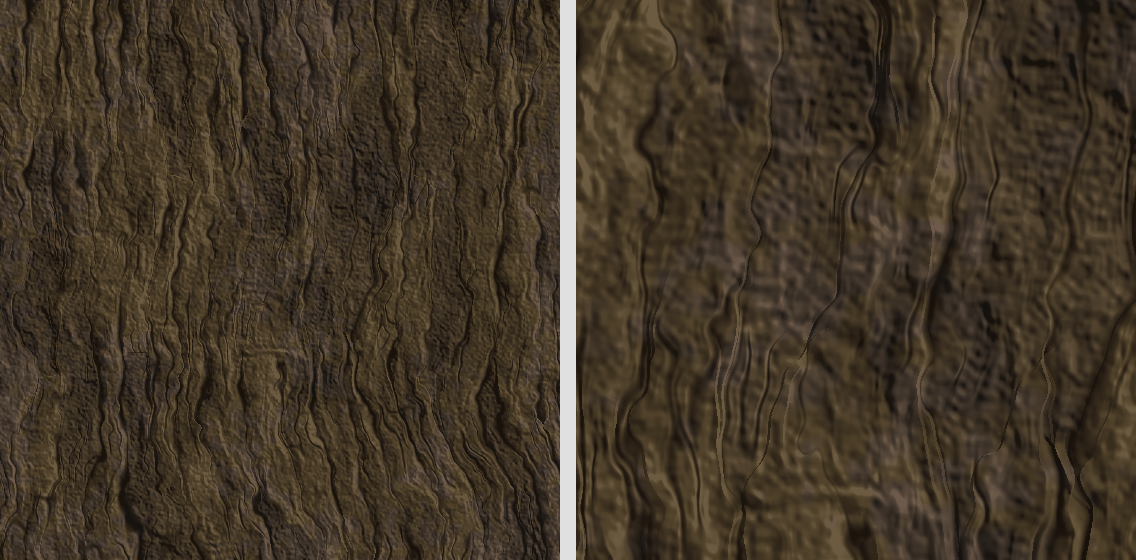
Left: the whole. Right: its middle third, enlarged.
A WebGL 2 fragment shader for this texture:

```glsl
#version 300 es
precision highp float;
// Weathered tree bark: wavy upright plates, broken dark cracks and grainy furrows.

uniform vec2 u_resolution;
out vec4 fragColor;

const vec3 CRACK_COLOR = vec3(0.09, 0.065, 0.04);
const vec3 SHADE_COLOR = vec3(0.18, 0.14, 0.095);
const vec3 BARK_COLOR  = vec3(0.24, 0.195, 0.125);
const vec3 LIT_COLOR   = vec3(0.32, 0.26, 0.17);
const vec3 EDGE_COLOR  = vec3(0.43, 0.365, 0.26);
const vec3 GREY_TINT   = vec3(1.17, 0.97, 0.79);

const vec2 PLATE_CELLS = vec2(17.0, 2.7);   // plates across and up the canvas
const vec2 CHIP_CELLS  = vec2(30.0, 7.0);   // smaller splits inside the plates
const float FURROW_SHARE = 0.24;
const float CRACK_WIDTH  = 0.0062;
const float PLATE_RELIEF = 0.0036;
const float LIGHT_GAIN   = 1.35;
const float LIGHT_STEP   = 0.002;
const vec2 LIGHT_DIR     = vec2(0.8, 0.6);

struct Bark {
    float height;
    float open;     // 0 inside a crack, 1 on the surface
    float furrow;
    float plateId;
    float flake;
    float grain;
};

float hash(vec2 p) {
    return fract(sin(dot(p, vec2(127.1, 311.7))) * 43758.5);
}

float noise(vec2 p) {
    vec2 i = floor(p), f = fract(p);
    f = f * f * (3.0 - 2.0 * f);
    return mix(mix(hash(i), hash(i + vec2(1, 0)), f.x),
               mix(hash(i + vec2(0, 1)), hash(i + vec2(1, 1)), f.x), f.y);
}

float fbm(vec2 p) {
    float sum = 0.0, amp = 0.53;
    for (int i = 0; i < 4; i++) {
        sum += amp * noise(p);
        p = p * 2.03 + 17.3;
        amp *= 0.55;
    }
    return sum * 0.95;
}

// x: distance to the nearest cell border in canvas units,
// y: random id of the cell, z: how upright that border is
vec3 cells(vec2 p, vec2 scale) {
    vec2 g = p * scale, base = floor(g);
    vec2 near = vec2(9.0), next = vec2(9.0);
    float id = 0.0;
    for (int j = -1; j <= 1; j++) {
        for (int i = -1; i <= 1; i++) {
            vec2 cell = base + vec2(i, j);
            vec2 jitter = vec2(hash(cell + 3.7), hash(cell + 41.3));
            vec2 d = cell + 0.1 + 0.8 * jitter - g;
            if (dot(d, d) < dot(near, near)) {
                next = near;
                near = d;
                id = hash(cell + 71.9);
            } else if (dot(d, d) < dot(next, next)) {
                next = d;
            }
        }
    }
    vec2 normal = normalize(next - near);
    float border = dot(0.5 * (near + next), normal);
    return vec3(border / length(normal * scale), id, smoothstep(0.3, 0.9, abs(normal.x)));
}

// Bends the upright grain, from broad sways down to ragged edges
vec2 sway(vec2 p) {
    float x = 0.13 * (noise(p * vec2(1.6, 3.2) + 5.0) - 0.5)
            + 0.035 * (noise(p * vec2(6.0, 9.0) + 11.0) - 0.5)
            + 0.016 * (noise(p * vec2(28.0, 22.0)) - 0.5)
            + 0.011 * (noise(p * vec2(75.0, 55.0)) - 0.5);
    float y = 0.04 * (noise(p * vec2(34.0, 20.0) + 8.0) - 0.5);
    return p + vec2(x, y);
}

Bark bark(vec2 p) {
    Bark b;
    vec2 q = sway(p);
    vec3 plate = cells(q, PLATE_CELLS);
    vec3 chip = cells(q + 7.0, CHIP_CELLS);
    b.plateId = plate.y;
    b.furrow = step(plate.y, FURROW_SHARE) * smoothstep(0.0, 0.008, plate.x);
    b.flake = fbm(q * vec2(34.0, 13.0));
    b.grain = noise(p * 215.0);
    float ragged = 0.007 * (b.flake - 0.5);

    // Cracks swell and close along their length
    float swell = smoothstep(0.3, 0.7, noise(p * vec2(15.0, 10.0) + 23.0));
    float width = CRACK_WIDTH * (0.3 + swell);
    float mainOpen = smoothstep(0.0, width, plate.x + ragged * 0.6);
    float split = smoothstep(0.5, 0.72, noise(p * vec2(17.0, 11.0) + 61.0));
    float chipOpen = smoothstep(0.0, 0.004, chip.x + ragged * 0.4);
    float fissure = abs(noise(q * vec2(62.0, 13.0) + 90.0) - 0.5);
    float pick = smoothstep(0.5, 0.75, noise(p * vec2(26.0, 18.0) + 33.0));
    b.open = mix(1.0, mainOpen, plate.z * (0.4 + 0.6 * swell))
           * mix(1.0, chipOpen, 0.8 * split * chip.z * (1.0 - b.furrow))
           * mix(1.0, smoothstep(0.0, 0.09, fissure), 0.65 * pick);

    // Fibres, cross wrinkles and grain
    float fibre = noise(q * vec2(125.0, 32.0));
    float wrinkle = noise(q * vec2(28.0, 95.0)) * smoothstep(0.4, 0.7, noise(p * 5.0 + 31.0));
    float drop = 1.0 - smoothstep(0.0, 0.017, plate.x + ragged);
    float rise = 1.0 - drop * mix(0.25, 1.0, plate.z) * (0.35 + 0.65 * swell);
    b.height = PLATE_RELIEF * rise * step(FURROW_SHARE, plate.y)
             + 0.0010 * b.open + 0.0052 * b.flake
             + mix(0.0013, 0.0004, b.furrow) * fibre + 0.0015 * wrinkle
             + mix(0.0007, 0.0010, b.furrow) * b.grain;
    return b;
}

vec3 toneColor(float t) {
    vec3 c = mix(CRACK_COLOR, SHADE_COLOR, smoothstep(0.0, 0.27, t));
    c = mix(c, BARK_COLOR, smoothstep(0.22, 0.5, t));
    c = mix(c, LIT_COLOR, smoothstep(0.45, 0.77, t));
    return mix(c, EDGE_COLOR, smoothstep(0.74, 1.05, t));
}

void main() {
    vec2 p = gl_FragCoord.xy / u_resolution.y;
    Bark b = bark(p);
    float slope = (b.height - bark(p + LIGHT_DIR * LIGHT_STEP).height) / LIGHT_STEP;

    // Tone from light, roughness and depth
    float tone = 0.58 + LIGHT_GAIN * clamp(slope, -0.25, 0.22)
               + 0.65 * (b.flake - 0.5) + 0.1 * (b.plateId - 0.5)
               + 0.22 * (b.grain - 0.5) - 0.09 * b.furrow;
    tone *= mix(0.08, 1.0, b.open);
    vec3 color = toneColor(clamp(tone, 0.0, 1.0));

    // Greyer weathering in patches and furrows
    float luma = dot(color, vec3(0.3, 0.59, 0.11));
    float weather = smoothstep(0.45, 0.68, 0.55 * noise(p * vec2(9.0, 6.0) + 47.0) + 0.45 * noise(p * 70.0));
    color = mix(color, luma * GREY_TINT, max(weather, 0.3 * b.furrow));
    fragColor = vec4(color, 1.0);
}
```
